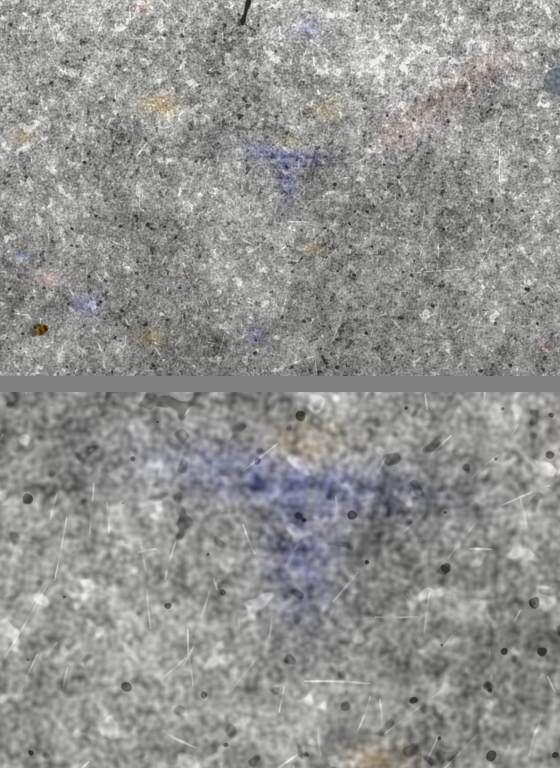
Top, the full canvas; bottom, a detail of the centre.
Reproduce this texture procedurally as a Shadertoy shader.

```glsl
const float BASE_TONE = 0.57;
const float TOP_LIGHT = 0.13;        // brightness gained from bottom to top
const float GRAIN_FREQ = 2.5;
const float GRAIN_AMP = 0.105;
const float GRAIN_GAIN = 1.2;        // fine octaves outweigh broad ones
const float CHIP_LIGHT = 0.19;
const float SPECK_DARK = 0.18;
const float PIT_DARK = 0.28;
const float SCRATCH_LIGHT = 0.24;
const float SCRATCH_ANGLE = 1.2;
const float STAIN_STRENGTH = 0.6;
const int STAIN_COUNT = 14;
const vec3 CONCRETE = vec3(1.0, 1.0, 0.99);
const vec3 OCHRE = vec3(0.10, 0.03, -0.10);
const vec3 RUST = vec3(0.09, -0.02, -0.04);
const vec3 BLUE = vec3(-0.07, -0.05, 0.11);
const vec3 NUGGET = vec3(0.36, 0.27, 0.10);
const vec3 STONE = vec3(0.43, 0.46, 0.49);
const vec3 TWIG = vec3(0.16);

vec3 hash3(vec2 cell, float seed) {
    uvec3 v = uvec3(ivec3(vec3(cell, seed)));
    v = v * 1664525u + 1013904223u;
    v.x += v.y * v.z; v.y += v.z * v.x; v.z += v.x * v.y;
    v ^= v >> 16u;
    v.x += v.y * v.z; v.y += v.z * v.x; v.z += v.x * v.y;
    return vec3(v >> 16u) / 65535.0;
}

float corner(vec2 cell, vec2 offset) {
    return dot(hash3(cell, 1.0).xy * 2.0 - 1.0, offset);
}

float gradientNoise(vec2 p) {
    vec2 i = floor(p), f = p - i;
    vec2 u = f * f * f * (f * (f * 6.0 - 15.0) + 10.0);
    vec2 e = vec2(0.0, 1.0);
    return mix(mix(corner(i, f), corner(i + e.yx, f - e.yx), u.x),
               mix(corner(i + e.xy, f - e.xy), corner(i + 1.0, f - 1.0), u.x), u.y);
}

float grain(vec2 p) {
    float sum = 0.0, amp = GRAIN_AMP;
    p *= GRAIN_FREQ;
    for (int i = 0; i < 6; i++) {
        sum += amp * gradientNoise(p);
        p = mat2(1.82, 1.36, -1.36, 1.82) * p + 17.3;
        amp *= GRAIN_GAIN;
    }
    return sum;
}

float segment(vec2 p, vec2 a, vec2 b) {
    vec2 ab = b - a;
    return length(p - a - ab * clamp(dot(p - a, ab) / dot(ab, ab), 0.0, 1.0));
}

// One tapered, slightly bent scratch in some cells of a grid
float scratches(vec2 p, float freq, float share, float width, float pixel) {
    vec2 q = p * freq + 0.07 * gradientNoise(p * freq * 1.5);
    vec2 cell = floor(q);
    float mark = 0.0;
    for (int y = -1; y <= 1; y++)
    for (int x = -1; x <= 1; x++) {
        vec2 c = cell + vec2(x, y);
        vec3 place = hash3(c, freq), shape = hash3(c, freq + 1.0);
        if (place.z > share) continue;
        float spread = shape.z > 0.75 ? 3.1 : 1.1;
        float angle = SCRATCH_ANGLE + spread * (shape.x - 0.5);
        vec2 arm = vec2(cos(angle), sin(angle)) * mix(0.15, 0.6, shape.y * shape.y);
        vec2 d = q - c - place.xy;
        float taper = 1.0 - 0.6 * clamp(length(d) / length(arm), 0.0, 1.0);
        float dist = segment(d, -arm, arm) / freq;
        float line = 1.0 - smoothstep(0.0, width * taper + pixel, dist);
        mark = max(mark, line * mix(0.4, 1.0, shape.z));
    }
    return mark;
}

float pits(vec2 p, float freq, float pixel) {
    vec2 q = p * freq, cell = floor(q);
    vec3 h = hash3(cell, 5.0);
    float radius = mix(0.001, 0.0055, h.z * h.z);
    float dist = length(q - cell - mix(vec2(0.25), vec2(0.75), h.xy)) / freq;
    dist += 0.003 * gradientNoise(p * 120.0);
    return (1.0 - smoothstep(radius - pixel, radius + pixel, dist)) * step(0.6, hash3(cell, 6.0).x);
}

float blob(vec2 p, vec2 centre, vec2 size) {
    vec2 d = (p - centre) / size;
    return exp(-dot(d, d));
}

void mainImage(out vec4 fragColor, in vec2 fragCoord) {
    vec2 p = fragCoord / iResolution.y;
    float pixel = 1.0 / iResolution.y;
    float patches = gradientNoise(p * 4.0 + 9.0) + 0.6 * gradientNoise(p * 11.0);
    float fine = gradientNoise(p * 95.0);
    float wear = smoothstep(-0.35, 0.25, gradientNoise(p * 60.0 + 3.0));

    // Mottled concrete, rougher and lighter towards the top
    float tone = BASE_TONE + TOP_LIGHT * (p.y - 0.5) + 0.07 * patches;
    tone += grain(p) * mix(0.85, 1.15, p.y);
    float chips = gradientNoise(p * 34.0) + 0.5 * fine + 0.35 * patches + 0.12 * p.y;
    tone += CHIP_LIGHT * smoothstep(0.28, 0.52, chips);
    float specks = gradientNoise(p * 48.0 + 31.0) + 0.5 * fine - 0.3 * patches;
    tone -= SPECK_DARK * smoothstep(0.3, 0.5, specks);
    tone -= PIT_DARK * pits(p, 24.0, pixel);

    // Scratches of three sizes, and a faint dark seam
    float marks = scratches(p, 6.0, 0.4, 0.0009, pixel);
    marks = max(marks, scratches(p + 3.7, 14.0, 0.4, 0.0012, pixel));
    marks = max(marks, scratches(p + 8.1, 27.0, 0.35, 0.0013, pixel));
    tone += SCRATCH_LIGHT * marks * wear;
    tone -= 0.08 * blob(p, vec2(0.7, 0.583 + 0.01 * patches), vec2(0.4, 0.006));
    tone += 0.17 * blob(p, vec2(0.71, 0.68), vec2(0.045, 0.05)) * wear;
    vec3 colour = CONCRETE * clamp(tone, 0.2, 0.93);

    // Scattered stains, a rusty smear and a blue smudge
    vec3 tint = vec3(0.0);
    for (int i = 0; i < STAIN_COUNT; i++) {
        vec3 h = hash3(vec2(i, 3), 8.0);
        vec3 hue = i % 4 == 0 ? BLUE : (i % 4 == 1 ? RUST : OCHRE);
        tint += hue * blob(p, h.xy * vec2(1.5, 1.0), mix(0.012, 0.04, h.z) * vec2(1.2, 0.8));
    }
    tint += OCHRE * blob(p, vec2(0.44, 0.72), vec2(0.03, 0.035));
    tint += 0.6 * RUST * exp(-pow(segment(p, vec2(1.05, 0.64), vec2(1.32, 0.84)) / 0.05, 2.0));
    float smudge = blob(p, vec2(0.75, 0.59 - 0.12 * (p.x - 0.75)), vec2(0.1, 0.025));
    smudge += 0.8 * blob(p, vec2(0.765, 0.52), vec2(0.03, 0.05));
    tint += 1.3 * BLUE * smudge;
    colour += STAIN_STRENGTH * tint * (0.6 + 0.6 * wear);

    // Loose debris: nugget with shadow, stone and twig
    float rough = 0.012 * gradientNoise(p * 45.0);
    colour *= 1.0 - 0.4 * blob(p, vec2(0.1, 0.115), vec2(0.03, 0.016));
    float nugget = length((p - vec2(0.107, 0.124)) * vec2(0.8, 1.1)) + rough;
    float stone = length(p - vec2(1.485, 0.783)) + rough;
    float twig = segment(p, vec2(0.665, 1.01), vec2(0.645, 0.938)) + 0.3 * rough;
    colour = mix(colour, NUGGET + 0.5 * fine, 1.0 - smoothstep(0.015, 0.018, nugget));
    colour = mix(colour, STONE + 0.2 * fine, 1.0 - smoothstep(0.036, 0.041, stone));
    colour = mix(colour, TWIG, 1.0 - smoothstep(0.003, 0.003 + 2.0 * pixel, twig));
    fragColor = vec4(clamp(colour, 0.0, 1.0), 1.0);
}
```
